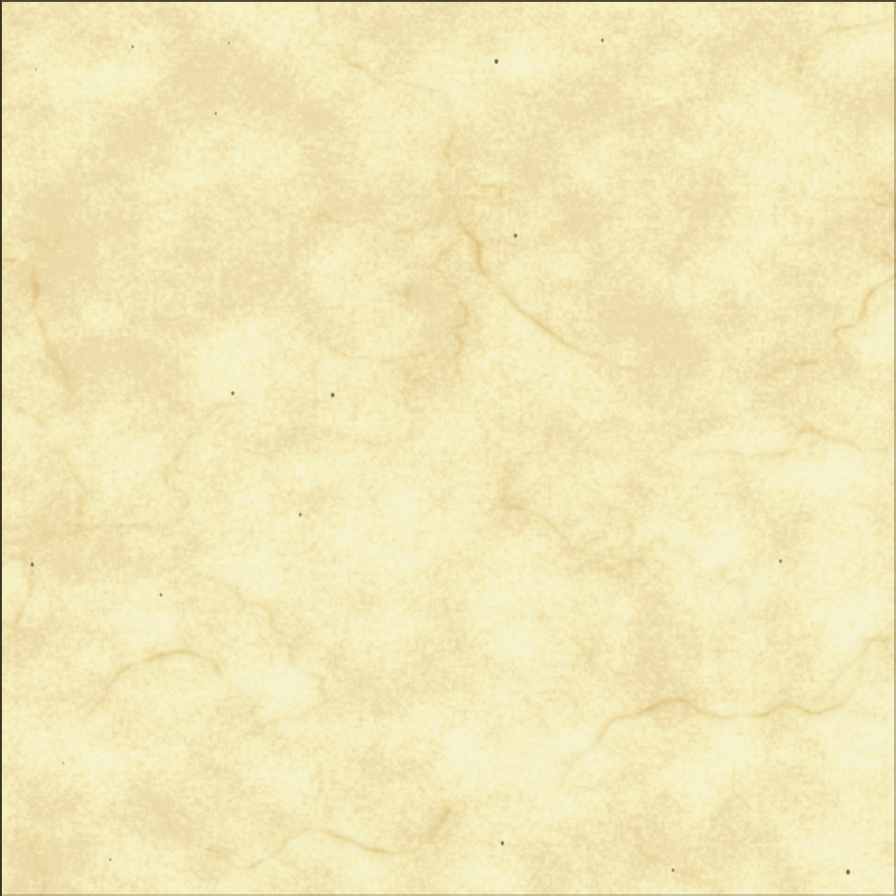
Reproduce this texture procedurally as a Shadertoy shader.

```glsl
// Cream marble tile: cloudy fractal noise is mapped through a four-step colour
// ramp, then crossed by faint tan veins (level lines of a warped noise field),
// sprinkled with tiny dark specks and framed by a hairline dark edge.

#define CLOUD_SCALE 8.5
#define CLOUD_CONTRAST 5.6
#define BROAD_CONTRAST 1.4
#define DRIFT 0.65
#define GRAIN_CONTRAST 1.7
#define VEIN_WIDTH 0.0030
#define VEIN_STRENGTH 0.85
#define SPECK_GRID 10.0
#define SPECK_SHARE 0.16
#define EDGE_WIDTH 0.0020

const vec3 TAN   = vec3(0.941, 0.887, 0.687);
const vec3 CREAM = vec3(0.960, 0.918, 0.718);
const vec3 LIGHT = vec3(0.963, 0.940, 0.752);
const vec3 PALE  = vec3(0.965, 0.948, 0.792);
const vec3 VEIN_TINT = vec3(0.940, 0.875, 0.760);
const vec3 SPECK = vec3(0.400, 0.360, 0.240);
const vec3 EDGE  = vec3(0.170, 0.160, 0.100);

// Sine-free hash: two values in 0..1 per lattice point
vec2 hash22(vec2 p) {
    vec3 h = fract(p.xyx * vec3(0.1031, 0.1030, 0.0973));
    h += dot(h, h.yzx + 33.33);
    return fract((h.xx + h.yz) * h.zy);
}

float cornerSlope(vec2 cell, vec2 offset) {
    float angle = 6.28319 * hash22(cell).x;
    return dot(vec2(cos(angle), sin(angle)), offset);
}

// Gradient noise, centred on zero
float noise(vec2 p) {
    vec2 i = floor(p), f = p - i;
    vec2 u = f * f * f * (f * (f * 6.0 - 15.0) + 10.0);
    vec2 x = vec2(1.0, 0.0), y = vec2(0.0, 1.0);
    float low  = mix(cornerSlope(i, f), cornerSlope(i + x, f - x), u.x);
    float high = mix(cornerSlope(i + y, f - y), cornerSlope(i + 1.0, f - 1.0), u.x);
    return mix(low, high, u.y);
}

float fbm(vec2 p, int octaves, float gain) {
    float sum = 0.0, amplitude = 0.5;
    for (int i = 0; i < octaves; i++) {
        sum += amplitude * noise(p);
        p = mat2(1.6, 1.2, -1.2, 1.6) * p + 17.3;
        amplitude *= gain;
    }
    return sum;
}

// Smooth field whose level line is one family of wandering veins
float veinField(vec2 p) {
    vec2 warp = vec2(fbm(p * 2.0 + 31.0, 4, 0.5), fbm(p * 2.0 + 67.0, 4, 0.5));
    return noise(p + 0.55 * warp) - 0.06;
}

// Thin line with a soft halo, fading in and out along its course
float veins(vec2 uv, float scale, float seed) {
    vec2 p = uv * vec2(0.85, 1.1) * scale + seed;
    float e = 0.01, f = veinField(p);
    vec2 slope = vec2(veinField(p + vec2(e, 0.0)), veinField(p + vec2(0.0, e))) - f;
    float d = abs(f) / (max(length(slope) / e, 0.4) * scale);
    float line = exp(-pow(d / VEIN_WIDTH, 2.0));
    float halo = exp(-d / (VEIN_WIDTH * 3.0));
    float fade = smoothstep(-0.22, 0.22, noise(uv * 3.3 + seed * 1.7));
    float broken = 0.75 + 1.2 * noise(uv * 40.0 + seed);
    return fade * broken * (0.6 * line + 0.4 * halo);
}

// Sparse small flecks, at most one per grid cell
float specks(vec2 uv, float pixel) {
    vec2 cell = floor(uv * SPECK_GRID);
    vec2 pick = hash22(cell + 91.0);
    vec2 center = (cell + 0.2 + 0.6 * hash22(cell + 43.0)) / SPECK_GRID;
    float radius = mix(0.0009, 0.0021, pick.y);
    float d = length((uv - center) * vec2(1.0, 0.8)) - radius;
    return step(pick.x, SPECK_SHARE) * mix(0.45, 0.9, pick.y)
         * (1.0 - smoothstep(-pixel, pixel, d));
}

vec3 marbleRamp(float tone) {
    vec3 c = mix(TAN, CREAM, clamp((tone + 1.25) / 1.05, -0.8, 1.0));
    c = mix(c, LIGHT, clamp((tone + 0.20) / 0.95, 0.0, 1.0));
    return mix(c, PALE, clamp((tone - 0.75) / 1.05, 0.0, 1.4));
}

void mainImage(out vec4 fragColor, in vec2 fragCoord) {
    float pixel = 1.0 / min(iResolution.x, iResolution.y);
    vec2 uv = fragCoord * pixel;
    vec2 size = iResolution.xy * pixel;

    // Clouds over broad patches, drifting paler toward the lower right
    float tone = CLOUD_CONTRAST * fbm(uv * vec2(0.9, 1.1) * CLOUD_SCALE + 5.0, 5, 0.70);
    tone += BROAD_CONTRAST * noise(uv * 2.7 + 22.6);
    tone += DRIFT * (uv.x - uv.y) - 0.15;

    // Fine grain and faint vertical streaks
    tone += GRAIN_CONTRAST * (noise(uv * 130.0) + noise(uv * 240.0 + 9.0));
    tone += 0.3 * noise(vec2(uv.x * 90.0, uv.y * 3.0));
    vec3 color = marbleRamp(tone);

    // Two families of veins, the finer one weaker
    float vein = veins(uv, 2.3, 12.4) + 0.6 * veins(uv, 3.7, 48.9);
    color *= mix(vec3(1.0), VEIN_TINT, VEIN_STRENGTH * clamp(vein, 0.0, 1.3));
    color = mix(color, SPECK, specks(uv, pixel));

    // Hairline frame, strongest at the left and top
    vec2 far = size - uv;
    vec4 sides = vec4(uv.x, far.y, far.x, uv.y);
    vec4 rim = 1.0 - smoothstep(EDGE_WIDTH - 0.5 * pixel, EDGE_WIDTH + 0.5 * pixel, sides);
    rim *= vec4(0.95, 0.85, 0.30, 0.22);
    color = mix(color, EDGE, max(max(rim.x, rim.y), max(rim.z, rim.w)));

    fragColor = vec4(color, 1.0);
}
```
